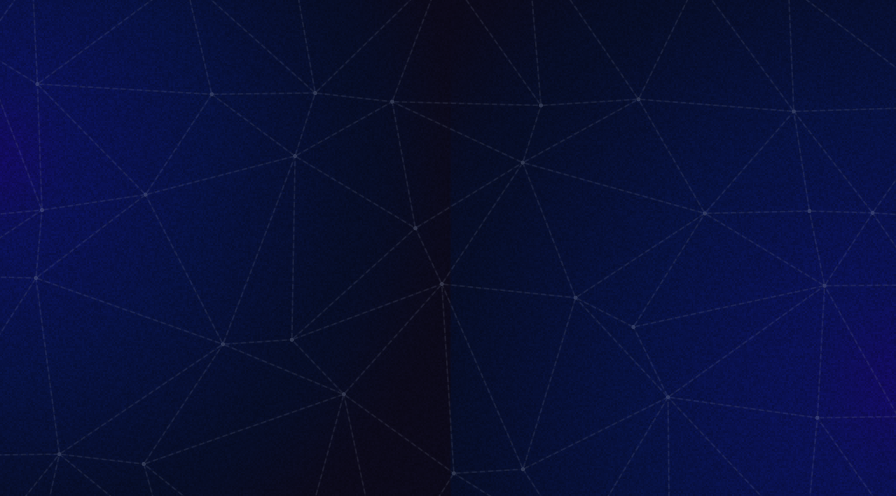
This background is drawn by a Shadertoy shader. Its source:

```glsl
const vec3 VIOLET = vec3(0.070, 0.042, 0.370);
const vec3 BLUE   = vec3(0.040, 0.066, 0.325);
const vec3 NAVY   = vec3(0.028, 0.068, 0.255);
const vec3 DUSK   = vec3(0.026, 0.052, 0.155);
const vec3 EMBER  = vec3(0.045, 0.038, 0.105);
const vec3 LINE_COLOR = vec3(0.50, 0.54, 0.64);

// Lengths are fractions of the canvas height; glow centres are canvas fractions
const vec2 LEFT_GLOW = vec2(-0.01, 0.68);
const vec2 RIGHT_GLOW = vec2(1.01, 0.22);
const float LEFT_REACH = 0.98;
const float RIGHT_REACH = 1.22;
const float SEAM_X = 0.503;

const float CELL_SIZE = 0.245;
const float JITTER = 0.68;
const float LINE_HALF_WIDTH = 0.0016;
const float LINE_ALPHA = 0.15;
const float DASH_PERIOD = 0.0165;
const float DASH_FILL = 0.62;
const float DOT_RADIUS = 0.0042;
const float DOT_ALPHA = 0.34;
const float GRAIN_ROWS = 284.0;
const float GRAIN_AMOUNT = 0.34;

// Integer hash, two values in 0..1
vec2 hash2(vec2 p) {
    uvec2 v = uvec2(ivec2(p)) * 1664525u + 1013904223u;
    v.x += v.y * 1664525u;
    v.y += v.x * 1664525u;
    v ^= v >> 16u;
    v.x += v.y * 1664525u;
    v.y += v.x * 1664525u;
    v ^= v >> 16u;
    return vec2(v & 65535u) / 65535.0;
}

vec2 nodePosition(vec2 cell) {
    return (cell + 0.5 + JITTER * (hash2(cell + 37.0) - 0.5)) * CELL_SIZE;
}

float coverage(float signedDistance, float pixel) {
    return clamp(0.5 - signedDistance / pixel, 0.0, 1.0);
}

float dashedLine(vec2 p, vec2 a, vec2 b, float pixel) {
    vec2 span = b - a;
    float len = length(span);
    vec2 dir = span / len;
    float along = dot(p - a, dir);
    float d = length(p - a - dir * clamp(along, 0.0, len));
    float phase = abs(fract(along / DASH_PERIOD) - 0.5) * DASH_PERIOD;
    float dash = coverage(phase - 0.5 * DASH_FILL * DASH_PERIOD, pixel);
    return coverage(d - LINE_HALF_WIDTH, pixel) * mix(0.3, 1.0, dash);
}

// Triangulated jittered grid, split along the shorter diagonal of each cell
float network(vec2 p, float pixel) {
    vec2 home = floor(p / CELL_SIZE);
    float lines = 0.0;
    float dots = 0.0;
    for (int y = -2; y <= 1; y++) {
        for (int x = -2; x <= 1; x++) {
            vec2 cell = home + vec2(x, y);
            vec2 a = nodePosition(cell);
            vec2 b = nodePosition(cell + vec2(1, 0));
            vec2 c = nodePosition(cell + vec2(0, 1));
            vec2 d = nodePosition(cell + vec2(1, 1));
            bool rising = distance(a, d) < distance(b, c);
            lines = max(lines, dashedLine(p, a, b, pixel));
            lines = max(lines, dashedLine(p, a, c, pixel));
            lines = max(lines, dashedLine(p, rising ? a : b, rising ? d : c, pixel));
            dots = max(dots, coverage(distance(p, a) - DOT_RADIUS, pixel));
        }
    }
    return max(lines * LINE_ALPHA, dots * DOT_ALPHA);
}

vec3 glowRamp(float t) {
    vec3 color = mix(VIOLET, BLUE, smoothstep(0.0, 0.20, t));
    color = mix(color, NAVY, clamp((t - 0.20) / 0.25, 0.0, 1.0));
    color = mix(color, DUSK, clamp((t - 0.45) / 0.30, 0.0, 1.0));
    return mix(color, EMBER, smoothstep(0.75, 1.0, t));
}

void mainImage(out vec4 fragColor, in vec2 fragCoord) {
    float pixel = 1.0 / iResolution.y;
    vec2 p = fragCoord * pixel;
    float aspect = iResolution.x * pixel;
    vec2 scale = vec2(aspect, 1.0);

    // Two glows meeting at a vertical seam
    vec3 left = glowRamp(distance(p, LEFT_GLOW * scale) / LEFT_REACH);
    vec3 right = glowRamp(distance(p, RIGHT_GLOW * scale) / RIGHT_REACH);
    vec3 color = mix(right, left, coverage(p.x - SEAM_X * aspect, 2.0 * pixel));

    // Fine grain
    vec2 grain = hash2(floor(p * GRAIN_ROWS) + 911.0);
    color *= 1.0 + GRAIN_AMOUNT * (0.5 * (grain.x + grain.y) - 0.5);

    // Dashed mesh and its nodes
    color = mix(color, LINE_COLOR, network(p, pixel));
    fragColor = vec4(color, 1.0);
}
```
